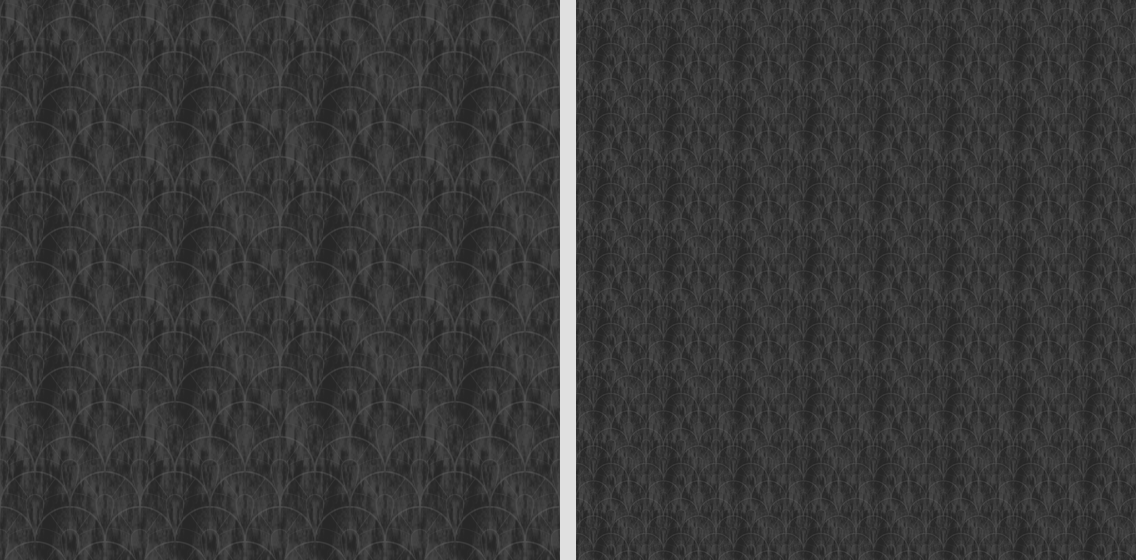
Left, the tile; right, the same tile 2 across and 2 down.
This pattern is drawn by a WebGL 2 fragment shader. Its source:

```glsl
#version 300 es
precision highp float;
// Charcoal wall covering: overlapping scallop fans in fine lines over vertically streaked wear.

uniform vec2 u_resolution;
out vec4 fragColor;

const float FANS = 8.0;            // fans across and down
const float WEAR_TILES = 4.0;      // repeats of the worn ground
const float FIRST_CENTRE = 0.26;   // height of the first fan centre, in fan widths
const float FAN_RADIUS = 0.5;
const float HALO_RADIUS = 0.70;
const float ARCH_RADIUS = 0.125;
const float ARCH_CENTRE = 0.05;
const float ARCH_LENGTH = 0.50;
const float ARCH_TAPER = 1.4;
const float SPOKE_ANGLE = 0.62;
const float BOLD_HALF = 0.012;     // half line widths, in fan widths
const float FINE_HALF = 0.007;
const float DRIP = 0.22;           // vertical raggedness of the worn patches
const vec3 DARK = vec3(0.153);
const vec3 LIGHT = vec3(0.276);
const vec3 LINE = vec3(0.345);

float hash(vec2 p) {
    return fract(sin(dot(p, vec2(127.1, 311.7))) * 43758.5453);
}

// Value noise that wraps after "period" cells on the unit square.
float noise(vec2 uv, vec2 period, float seed) {
    vec2 p = uv * period;
    vec2 cell = floor(p);
    vec2 f = p - cell;
    f = f * f * (3.0 - 2.0 * f);
    vec2 a = mod(cell, period) + seed;
    vec2 b = mod(cell + 1.0, period) + seed;
    return mix(mix(hash(a), hash(vec2(b.x, a.y)), f.x),
               mix(hash(vec2(a.x, b.y)), hash(b), f.x), f.y);
}

// Worn ground: long columns and patches broken into ragged vertical streaks.
float wear(vec2 uv) {
    float streaks = noise(uv, vec2(36.0, 8.0), 41.0);
    float fibres = noise(uv, vec2(74.0, 20.0), 73.0);
    float grain = noise(uv, vec2(112.0, 64.0), 113.0);
    vec2 dripped = uv + vec2(0.0, DRIP * (streaks + 0.6 * fibres - 0.8));
    float columns = noise(dripped, vec2(7.0, 2.0), 3.0);
    float patches = noise(dripped, vec2(13.0, 5.0), 17.0);
    float tone = 0.23 * columns + 0.22 * patches + 0.28 * streaks + 0.24 * fibres + 0.15 * grain;
    float bandOffset = (uv.x - 0.34 + 0.03 * (patches - 0.5)) / 0.07;
    tone -= 0.14 * exp(-bandOffset * bandOffset);
    float stains = noise(uv, vec2(15.0, 13.0), 151.0) + 0.35 * (fibres - 0.5);
    tone -= 0.14 * smoothstep(0.84, 0.98, stains);
    return smoothstep(0.27, 0.81, tone);
}

// Position relative to the nearest fan centre of a row; odd rows shift by half a fan.
vec2 fanPosition(vec2 p, float row) {
    float x = p.x - 0.5 * mod(row, 2.0);
    return vec2(fract(x + 0.5) - 0.5, p.y - 0.5 * row);
}

float stroke(float d, float halfWidth, float blur) {
    return 1.0 - smoothstep(halfWidth - blur, halfWidth + blur, abs(d));
}

// Signed distance to a round arch that tapers to a point at the fan base.
float archDistance(vec2 q) {
    float y = q.y - ARCH_CENTRE;
    if (y > 0.0) return length(vec2(q.x, y)) - ARCH_RADIUS;
    float t = min(-y / ARCH_LENGTH, 1.0);
    return abs(q.x) - ARCH_RADIUS * (1.0 - pow(t, ARCH_TAPER));
}

// Arch and three spokes inside one fan.
float fanDetail(vec2 q, float arch, float blur) {
    float lines = 0.75 * stroke(arch, FINE_HALF * 1.3, blur);
    vec2 m = vec2(abs(q.x), q.y);
    vec2 along = vec2(sin(SPOKE_ANGLE), cos(SPOKE_ANGLE));
    float side = m.x * along.y - m.y * along.x;
    float outside = smoothstep(-blur, blur, arch) * step(0.0, q.y);
    float spokes = max(stroke(side, FINE_HALF, blur), stroke(q.x, FINE_HALF, blur));
    return max(lines, 0.65 * spokes * outside);
}

void main() {
    vec2 uv = gl_FragCoord.xy / u_resolution;
    float blur = 0.75 * FANS / min(u_resolution.x, u_resolution.y);
    vec2 p = uv * FANS - vec2(0.0, FIRST_CENTRE);

    // Lower rows lie in front of higher ones.
    float row = floor(p.y * 2.0);
    vec2 front = fanPosition(p, row);
    vec2 back = fanPosition(p, row + 1.0);
    vec2 below = fanPosition(p, row - 1.0);
    bool inFront = length(front) < FAN_RADIUS;
    vec2 fan = inFront ? front : back;
    float arch = archDistance(fan);

    // Bold scallop edges, fan details and a faint halo that stops at the arches.
    float edge = min(abs(length(front) - FAN_RADIUS), abs(length(below) - FAN_RADIUS));
    float lines = stroke(edge, BOLD_HALF, blur);
    lines = max(lines, fanDetail(fan, arch, blur));
    float halo = stroke(length(below) - HALO_RADIUS, FINE_HALF, blur);
    lines = max(lines, 0.45 * halo * smoothstep(-blur, blur, arch));

    float tone = wear(fract(uv * WEAR_TILES));
    vec3 color = mix(DARK, LIGHT, tone);
    float lineStrength = mix(0.42, 0.75, tone);
    color = mix(color, LINE, lines * lineStrength);
    fragColor = vec4(color, 1.0);
}
```
